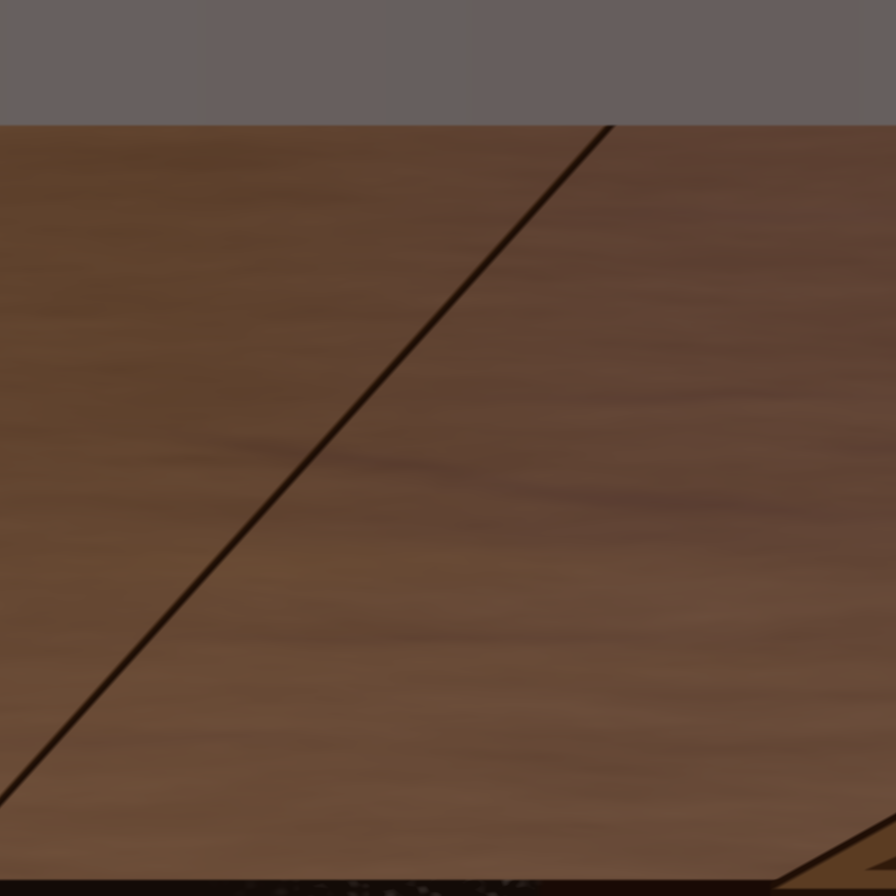
Give the GLSL for this texture, as a WebGL 1 fragment shader.

```glsl
precision highp float;
// A brown wooden panel below a plain grey wall, cut by one diagonal groove,
// with a dark gap and a bevelled corner piece along the lower edge.
// Grain is warped sines plus stretched cellular flecks; edges are soft.
uniform vec2 u_resolution;

float hash(vec2 p) {
  return fract(sin(dot(p, vec2(41.3, 289.1))) * 4375.85);
}

// Smoothed step: 1 where d is positive.
float cover(float d, float soft) {
  return smoothstep(-soft, soft, d);
}

// Height of p above the line through a and b, measured across the line.
float above(vec2 p, vec2 a, vec2 b) {
  vec2 dir = normalize(b - a);
  return dot(p - a, vec2(-dir.y, dir.x));
}

// Cellular noise: soft blobs of random strength, one per cell, about -1..1.
float flecks(vec2 p) {
  vec2 cell = floor(p);
  float sum = 0.0;
  for (int j = -1; j <= 1; j++) {
    for (int i = -1; i <= 1; i++) {
      vec2 id = cell + vec2(float(i), float(j));
      vec2 d = id + vec2(hash(id), hash(id + 17.3)) - p;
      float strength = 2.0 * hash(id + 51.7) - 1.0;
      float reach = max(0.0, 1.0 - dot(d, d));
      sum += strength * reach * reach;
    }
  }
  return sum;
}

// Long horizontal fibres: broad warped sines, then broken finer streaks.
float grain(vec2 p) {
  float sum = 0.0;
  float freq = 37.0;
  for (int i = 0; i < 4; i++) {
    float k = float(i);
    float bend = 0.9 * sin(p.x * (3.0 + 1.3 * k) + k * 2.1 + p.y * 17.0)
               + 0.5 * sin(p.x * (7.0 + 2.0 * k) - p.y * 41.0 + k);
    sum += 0.19 * sin(p.y * freq + bend + k * 1.7);
    freq *= 1.57;
  }
  vec2 q = p + vec2(0.0, 0.006 * sin(p.x * 7.0 + p.y * 11.0));
  sum += 0.55 * flecks(q * vec2(4.0, 38.0));
  sum += 0.45 * flecks(q * vec2(8.0, 85.0) + 31.0);
  sum += 0.28 * flecks(q * vec2(28.0, 150.0) + 73.0);
  return sum;
}

// Soft vein centred at c, with half length and half height in size.
float vein(vec2 p, vec2 c, vec2 size, float slope) {
  vec2 q = p - c;
  q.y -= slope * q.x + 0.002 * sin(q.x * 23.0);
  q /= size;
  return exp(-dot(q, q));
}

vec3 wood(vec2 p) {
  float low = 1.0 - smoothstep(0.05, 0.7, p.y);
  vec3 left = mix(vec3(0.370, 0.256, 0.174), vec3(0.418, 0.298, 0.216), low);
  vec3 right = mix(vec3(0.368, 0.256, 0.199), vec3(0.408, 0.292, 0.220), low);
  vec3 col = mix(left, right, smoothstep(0.1, 0.8, p.x));
  col += grain(p) * vec3(0.013, 0.012, 0.010);

  // Purplish dark veins
  float dark = vein(p, vec2(0.40, 0.487), vec2(0.18, 0.011), -0.13)
             + vein(p, vec2(0.74, 0.440), vec2(0.28, 0.012), -0.07)
             + 0.6 * vein(p, vec2(0.68, 0.405), vec2(0.34, 0.022), -0.03)
             + 0.7 * vein(p, vec2(0.95, 0.760), vec2(0.34, 0.010), 0.0)
             + 0.6 * vein(p, vec2(0.78, 0.557), vec2(0.30, 0.007), 0.01)
             + 0.7 * vein(p, vec2(1.00, 0.500), vec2(0.09, 0.010), 0.0)
             + 0.6 * vein(p, vec2(0.18, 0.174), vec2(0.20, 0.010), 0.03)
             + 0.5 * vein(p, vec2(0.45, 0.287), vec2(0.40, 0.006), 0.0);
  col -= dark * vec3(0.023, 0.021, 0.007);

  // Warm pale bands
  float pale = vein(p, vec2(0.40, 0.370), vec2(0.36, 0.024), 0.0)
             + 0.6 * vein(p, vec2(0.72, 0.255), vec2(0.30, 0.020), 0.0);
  return col + pale * vec3(0.018, 0.015, 0.004);
}

void main() {
  vec2 p = gl_FragCoord.xy / u_resolution;
  float soft = max(0.0022, 0.8 / u_resolution.y);
  vec3 col = wood(p);

  // Diagonal groove: brown upper side, darker lower side
  float groove = above(p, vec2(0.0, 0.1055), vec2(0.68, 0.859));
  vec3 cut = mix(vec3(0.10, 0.045, 0.015), vec3(0.20, 0.11, 0.04),
                 smoothstep(-0.001, 0.005, groove));
  col = mix(col, cut, 0.97 * cover(0.0042 - abs(groove), 0.0028));

  // Dark gap: speckled grey in the middle, reddish brown on the right
  float speckle = max(0.0, flecks(p * vec2(90.0, 150.0)));
  vec3 gap = vec3(0.075, 0.042, 0.027);
  gap += 0.13 * speckle * smoothstep(0.2, 0.5, p.x);
  gap = mix(gap, vec3(0.10, 0.04, 0.018), cover(p.x - 0.602, 0.008));
  col = mix(col, gap, cover(0.018 - p.y, soft));

  // Corner piece: shadow line, pale bevel and inner notch
  float rim = above(p, vec2(0.866, 0.018), vec2(1.0, 0.0925));
  float corner = cover(-rim, soft) * cover(p.x - 0.86, soft);
  col = mix(col, vec3(0.12, 0.055, 0.02), corner);
  float face = cover(-rim - 0.008, 0.003) * cover(p.y - 0.008, soft);
  col = mix(col, vec3(0.355, 0.235, 0.135), face * corner);
  float notch = cover(-above(p, vec2(0.968, 0.030), vec2(1.0, 0.044)), soft)
              * cover(p.y - 0.029, soft) * cover(p.x - 0.965, soft);
  col = mix(col, vec3(0.19, 0.10, 0.04), notch);

  // Plain wall above
  vec3 wall = vec3(0.402, 0.372, 0.368) + 0.003 * sin(p.x * 5.0 + 1.0);
  col = mix(col, wall, cover(p.y - 0.860, soft));
  gl_FragColor = vec4(col, 1.0);
}
```
